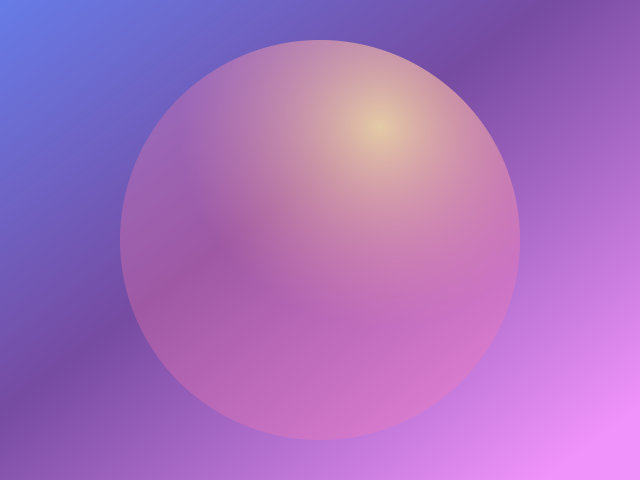
This background is drawn by a WebGL 1 fragment shader. Its source:

```glsl
precision highp float;
// Draws a translucent disc with an off-centre golden glow over a diagonal blue, purple and pink gradient.
uniform vec2 u_resolution;

// Three-stop gradient running from the top left to the bottom right corner
vec3 backdrop(vec2 uv) {
  float t = 0.5 * (uv.x + 1.0 - uv.y);
  vec3 blue = vec3(0.400, 0.494, 0.918);
  vec3 purple = vec3(0.463, 0.294, 0.635);
  vec3 pink = vec3(0.941, 0.576, 0.984);
  vec3 cool = mix(blue, purple, clamp((t + 0.02) / 0.45, 0.0, 1.0));
  return mix(cool, pink, clamp((t - 0.43) / 0.495, 0.0, 1.0));
}

// Colour and opacity of the disc, fading from gold to thin rose
vec4 discTint(vec2 p) {
  vec4 gold = vec4(1.0, 0.918, 0.655, 0.8);
  vec4 rose = vec4(0.992, 0.475, 0.659, 0.3);
  float fade = distance(p, vec2(0.125, 0.236)) / 0.4167;
  return mix(gold, rose, min(fade, 1.0));
}

void main() {
  vec2 uv = gl_FragCoord.xy / u_resolution;
  // Centred coordinates, one unit per canvas height
  vec2 p = (gl_FragCoord.xy - 0.5 * u_resolution) / u_resolution.y;

  // Disc with a one-pixel smooth edge
  float edge = (length(p) - 0.4167) * u_resolution.y;
  float coverage = clamp(0.5 - edge, 0.0, 1.0);

  vec4 tint = discTint(p);
  vec3 color = mix(backdrop(uv), tint.rgb, tint.a * coverage);
  gl_FragColor = vec4(color, 1.0);
}
```
